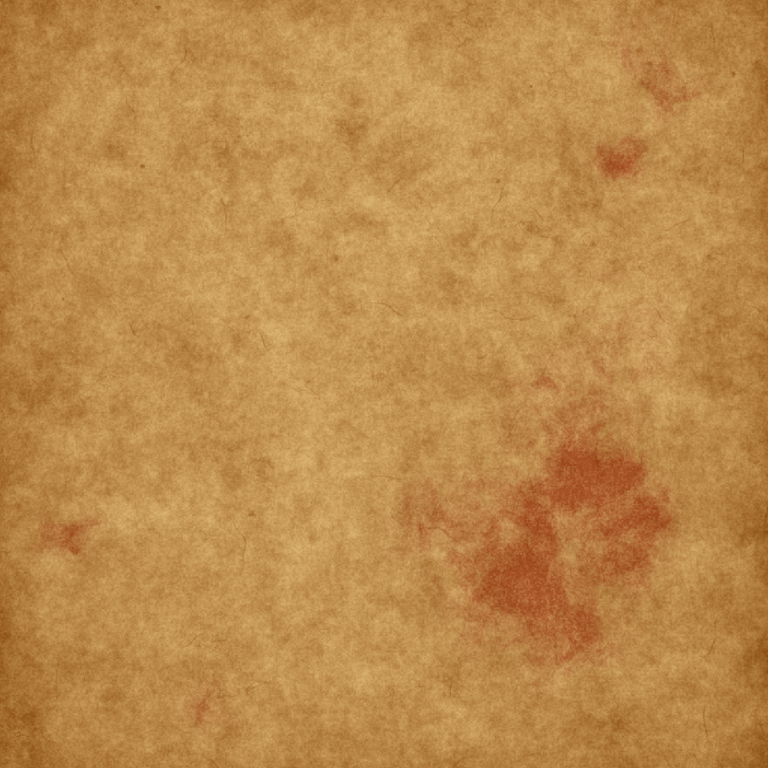
Reproduce this texture procedurally as a WebGL 1 fragment shader.

```glsl
precision highp float;
// Aged parchment with mottled fibres, darkened edges and rusty red stains.
uniform vec2 u_resolution;

float hash(vec2 p) {
  vec3 q = fract(vec3(p.xyx) * 0.1031);
  q += dot(q, q.yzx + 33.33);
  return fract((q.x + q.y) * q.z);
}

float noise(vec2 p) {
  vec2 i = floor(p), f = fract(p);
  f = f * f * (3.0 - 2.0 * f);
  return mix(mix(hash(i), hash(i + vec2(1.0, 0.0)), f.x),
             mix(hash(i + vec2(0.0, 1.0)), hash(i + 1.0), f.x), f.y);
}

float fbm(vec2 p) {
  float sum = 0.0, amp = 0.46;
  for (int i = 0; i < 5; i++) {
    sum += amp * noise(p);
    p = mat2(0.8, 0.6, -0.6, 0.8) * p * 2.03 + 17.3;
    amp *= 0.56;
  }
  return sum;
}

float blob(vec2 p, vec2 center, float radius) {
  vec2 d = (p - center) / radius;
  return exp(-dot(d, d));
}

// Thin broken line along a contour of the noise
float crease(vec2 p, float width) {
  return 1.0 - smoothstep(0.0, width, abs(fbm(p) - 0.5));
}

// Short bent hairs and small specks, one of each per grid cell
float debris(vec2 p) {
  float mark = 0.0;
  vec2 g = p * 9.0 + 40.0, cell = floor(g);
  for (int y = -1; y <= 1; y++) {
    for (int x = -1; x <= 1; x++) {
      vec2 id = cell + vec2(x, y);
      vec2 d = g - id - vec2(hash(id), hash(id + 71.0));
      float angle = 6.283 * hash(id + 13.0);
      vec2 q = mat2(cos(angle), -sin(angle), sin(angle), cos(angle)) * d;
      float len = 0.1 + 0.35 * hash(id + 29.0);
      q.y += (hash(id + 5.0) - 0.5) * 2.0 * q.x * q.x + 0.1 * (noise(g * 6.0) - 0.5);
      float hair = (1.0 - smoothstep(0.003, 0.02, abs(q.y)))
                 * (1.0 - smoothstep(0.4 * len, len, abs(q.x)));
      mark += 0.6 * hair * smoothstep(0.3, 1.0, hash(id + 53.0));
      vec2 s = g - id - vec2(hash(id + 91.0), hash(id + 37.0));
      float size = 0.012 + 0.025 * hash(id + 61.0);
      float radius = length(s) + 0.04 * (noise(g * 25.0) - 0.5);
      mark += (1.0 - smoothstep(0.2 * size, 1.4 * size, radius)) * step(0.78, hash(id + 83.0));
    }
  }
  return mark;
}

float stains(vec2 p) {
  p += 0.09 * (vec2(fbm(p * 12.0 + 3.0), fbm(p * 12.0 + 60.0)) - 0.5);
  // Large stain at lower right
  float s = 0.75 * blob(p, vec2(0.76, 0.38), 0.065) + 0.75 * blob(p, vec2(0.835, 0.32), 0.055);
  s += 0.9 * blob(p, vec2(0.665, 0.25), 0.07) + 0.3 * blob(p, vec2(0.75, 0.34), 0.16);
  s += 0.42 * blob(p, vec2(0.75, 0.48), 0.085) + 0.4 * blob(p, vec2(0.73, 0.18), 0.12);
  // Smaller stains near the borders
  s += 0.75 * blob(p, vec2(0.825, 0.79), 0.045) + 0.52 * blob(p, vec2(0.855, 0.91), 0.085);
  s += 0.7 * blob(p, vec2(0.1, 0.3), 0.045) + 0.65 * blob(p, vec2(0.26, 0.075), 0.045);
  s += 0.3 * blob(p, vec2(0.54, 0.31), 0.07) + 0.28 * blob(p, vec2(0.8, 0.62), 0.09);
  float broken = 1.1 * (fbm(p * 20.0 + 8.0) - 0.5) + 0.75 * (fbm(p * 75.0) - 0.5);
  return smoothstep(0.1, 1.3, s + broken) * smoothstep(0.03, 0.4, s);
}

void main() {
  vec2 p = gl_FragCoord.xy / u_resolution;
  vec2 warped = p + 0.04 * (vec2(fbm(p * 10.0), fbm(p * 10.0 + 31.0)) - 0.5);

  // Cloudy mottling, from broad to fine
  float dark = 0.19 + 0.2 * (fbm(p * 3.0 + 5.0) - 0.5);
  dark += 0.5 * (fbm(warped * 15.0) - 0.5) + 0.5 * (fbm(warped * 45.0 + 9.0) - 0.5);
  dark += 0.45 * (fbm(p * 120.0 + 25.0) - 0.5);
  dark += 0.22 * smoothstep(0.54, 0.8, fbm(warped * 20.0 + 44.0));

  // Sparse creases and woven paper fibres
  float creased = smoothstep(0.48, 0.66, fbm(p * 18.0 + 70.0));
  dark += creased * (0.2 * crease(warped * 9.0 + 20.0, 0.012)
                   + 0.16 * crease(warped * 19.0 + 90.0, 0.016));
  dark += 0.09 * (noise(p * vec2(60.0, 270.0)) + noise(p * vec2(270.0, 60.0)) - 1.0);
  dark += 0.5 * debris(p);

  // Darkened edges, strongest at the sides
  vec2 edge = min(p, 1.0 - p);
  dark += 0.32 * exp(-edge.x / 0.04) + 0.2 * exp(-edge.y / 0.035);
  dark += 0.2 * pow(abs(2.0 * p.x - 1.0), 3.0) + 0.1 * pow(1.0 - p.y, 4.0);

  float grain = noise(p * 370.0) + noise(p * 510.0 + 7.0) - 1.0;
  dark += 0.23 * grain;

  vec3 paper = mix(vec3(0.81, 0.64, 0.385), vec3(0.6, 0.375, 0.135), clamp(dark, -0.2, 1.3));
  vec3 rust = vec3(0.625, 0.285, 0.125) - 0.1 * (dark - 0.3);
  float stain = stains(p) * (0.92 + 0.3 * grain);
  gl_FragColor = vec4(mix(paper, rust, clamp(stain, 0.0, 0.92)), 1.0);
}
```
